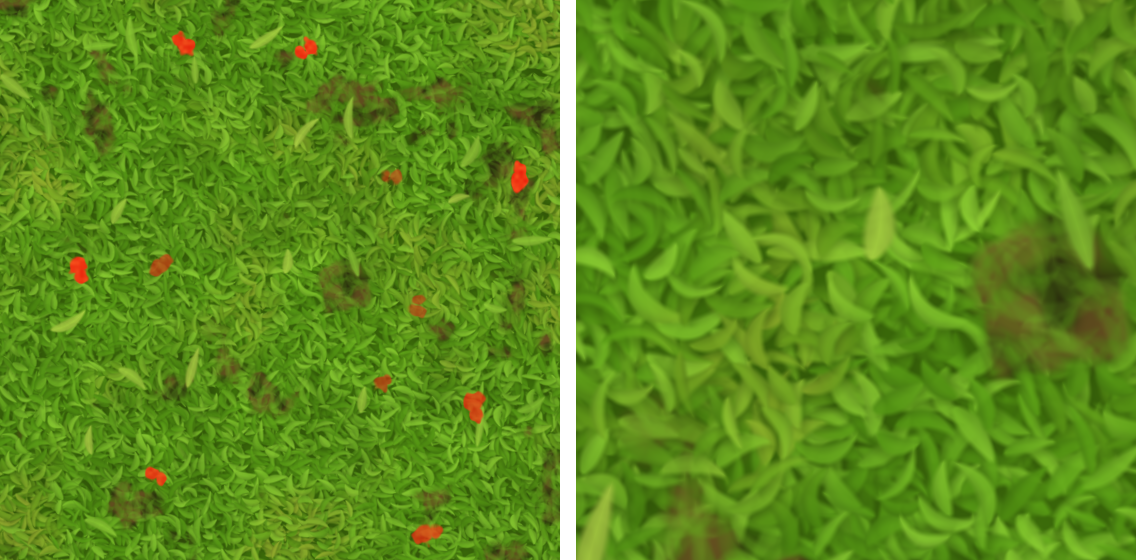
Left: the whole. Right: its middle third, enlarged.
Reproduce this texture procedurally as a Shadertoy shader.

```glsl
// A soft-focus lawn: layers of short curved blades scattered on jittered grids
// over dark ground, with yellowed areas, bare brown patches, a few broad pale
// leaves and small scattered red petals.

const vec3 SHADE  = vec3(0.19, 0.33, 0.03);
const vec3 DARK   = vec3(0.24, 0.44, 0.04);
const vec3 MID    = vec3(0.33, 0.58, 0.08);
const vec3 LIGHT  = vec3(0.50, 0.74, 0.18);
const vec3 STRAW  = vec3(0.56, 0.64, 0.17);
const vec3 PALE   = vec3(0.66, 0.79, 0.26);
const vec3 SOIL   = vec3(0.38, 0.30, 0.12);
const vec3 HOLE   = vec3(0.17, 0.19, 0.05);
const vec3 PETAL  = vec3(0.95, 0.20, 0.07);
const vec3 EMBER  = vec3(0.72, 0.25, 0.08);

vec4 hash4(vec2 cell, float seed) {
    vec4 p = fract(vec4(cell.xyx, seed) * vec4(0.1031, 0.1030, 0.0973, 0.1099));
    p += dot(p, p.wzxy + 33.33);
    return fract((p.xxyz + p.yzzw) * p.zywx);
}

float noise(vec2 p, float seed) {
    vec2 i = floor(p), f = fract(p);
    f = f * f * (3.0 - 2.0 * f);
    float low  = mix(hash4(i, seed).x, hash4(i + vec2(1, 0), seed).x, f.x);
    float high = mix(hash4(i + vec2(0, 1), seed).x, hash4(i + vec2(1, 1), seed).x, f.x);
    return mix(low, high, f.y);
}

float fbm(vec2 p, float seed) {
    return 0.55 * noise(p, seed) + 0.29 * noise(p * 2.1 + 7.3, seed)
         + 0.16 * noise(p * 4.3 + 3.1, seed);
}

vec2 rotate(vec2 p, float angle) {
    float c = cos(angle), s = sin(angle);
    return vec2(c * p.x + s * p.y, c * p.y - s * p.x);
}

// Coverage in x, position along the blade in y, position across it in z.
vec3 blade(vec2 p, float halfLength, float halfWidth, float bend, float blur) {
    float along = p.x / halfLength;
    float across = p.y - bend * halfLength * (along * along - 0.4);
    float slope = 2.0 * bend * along;
    across /= sqrt(1.0 + slope * slope);
    float width = halfWidth * (1.0 - along * along) * (1.0 - 0.3 * along);
    float cover = smoothstep(blur, -blur, abs(across) - width);
    cover *= smoothstep(1.0, 0.8, abs(along));
    return vec3(cover, along, across / halfWidth);
}

vec3 grassTone(float t) {
    return t < 0.5 ? mix(DARK, MID, 2.0 * t) : mix(MID, LIGHT, 2.0 * t - 1.0);
}

// One layer of blades; depth runs from 0 at the ground to 1 at the top.
vec3 bladeLayer(vec3 color, vec2 uv, float count, float depth, float dry,
                float bare, float lean, float seed) {
    vec2 cell = floor(uv * count);
    for (int j = -1; j <= 1; j++)
    for (int i = -1; i <= 1; i++) {
        vec2 id = cell + vec2(i, j);
        vec4 a = hash4(id, seed), b = hash4(id, seed + 5.7);
        vec2 p = uv - (id + 0.15 + 0.7 * a.xy) / count;
        p = rotate(p, lean + (a.z - 0.5) * 4.2);
        vec3 s = blade(p, mix(0.5, 0.88, a.w) / count, mix(0.0034, 0.0066, b.x),
                       (b.y - 0.5) * 1.1, 0.0022);
        float tone = 0.75 * b.z + 0.3 * depth + 0.12 * s.y;
        vec3 tint = mix(grassTone(clamp(tone, 0.0, 1.0)), STRAW, dry * b.w);
        tint *= 1.03 - 0.16 * smoothstep(-0.3, 1.0, s.z);
        float shadow = blade(p + vec2(0.0, 0.004), 0.7 / count, 0.005, (b.y - 0.5) * 1.1, 0.004).x;
        color = mix(color, SHADE, 0.28 * shadow * (1.0 - bare));
        color = mix(color, tint, s.x * 0.88 * (1.0 - 0.75 * bare));
    }
    return color;
}

// Sparse broad leaves, lighter than the lawn.
vec3 paleLeaves(vec3 color, vec2 uv, float count, float share) {
    vec2 cell = floor(uv * count);
    for (int j = -1; j <= 1; j++)
    for (int i = -1; i <= 1; i++) {
        vec2 id = cell + vec2(i, j);
        vec4 a = hash4(id, 71.0), b = hash4(id, 83.0);
        vec2 p = rotate(uv - (id + 0.1 + 0.8 * a.xy) / count, 0.6 + (a.z - 0.5) * 2.6);
        vec3 s = blade(p, mix(0.022, 0.042, b.x), mix(0.006, 0.010, b.y), (b.z - 0.5) * 0.5, 0.003);
        vec3 tint = mix(LIGHT, PALE, b.w) * (1.0 - 0.14 * abs(s.z));
        color = mix(color, tint, 0.9 * s.x * step(a.w, share));
    }
    return color;
}

// Small ragged petals, some bright and some faded into the grass.
vec3 petals(vec3 color, vec2 uv, float count, float share) {
    vec2 cell = floor(uv * count);
    vec4 a = hash4(cell, 41.0), b = hash4(cell, 53.0);
    vec2 p = rotate(uv - (cell + 0.2 + 0.6 * a.xy) / count, b.x * 6.3);
    float radius = mix(0.009, 0.018, b.y);
    float lobes = min(length(p), length(p - vec2(radius * 1.2, 0.0)) + radius * 0.25);
    float edge = lobes - radius + 0.011 * (noise(uv * 90.0, 61.0) - 0.5);
    float cover = smoothstep(0.003, -0.003, edge) * step(a.z, share);
    vec3 tint = mix(EMBER, PETAL, smoothstep(0.1, 0.5, b.z));
    tint += vec3(0.05, 0.16, 0.06) * (noise(uv * 130.0, 67.0) - 0.4);
    return mix(color, tint, cover * mix(0.7, 1.0, b.z));
}

void mainImage(out vec4 fragColor, in vec2 fragCoord) {
    vec2 uv = fragCoord / iResolution.y;

    // Broad variation of the lawn
    float dry = smoothstep(0.42, 0.72, fbm(uv * 4.0, 11.0));
    float bare = smoothstep(0.64, 0.76, fbm(uv * 10.0, 23.0));
    float lean = 0.8 + 1.6 * (noise(uv * 3.0, 31.0) - 0.5);

    // Ground, bare patches and grass
    vec3 color = mix(SHADE, DARK, noise(uv * 40.0, 3.0));
    vec3 earth = mix(HOLE, SOIL, smoothstep(0.2, 0.7, noise(uv * 50.0, 17.0)));
    color = mix(color, earth, bare);
    for (int k = 0; k < 8; k++) {
        float depth = float(k) / 7.0;
        color = bladeLayer(color, uv + 0.137 * float(k), 25.0 + 1.5 * float(k), depth,
                           dry, bare, lean, 1.0 + 2.3 * float(k));
    }

    // Accents and soft light
    color = paleLeaves(color, uv, 10.0, 0.22);
    color *= 0.90 + 0.20 * fbm(uv * 14.0, 91.0);
    color = petals(color, uv, 5.0, 0.5);
    fragColor = vec4(clamp(color, 0.0, 1.0), 1.0);
}
```
